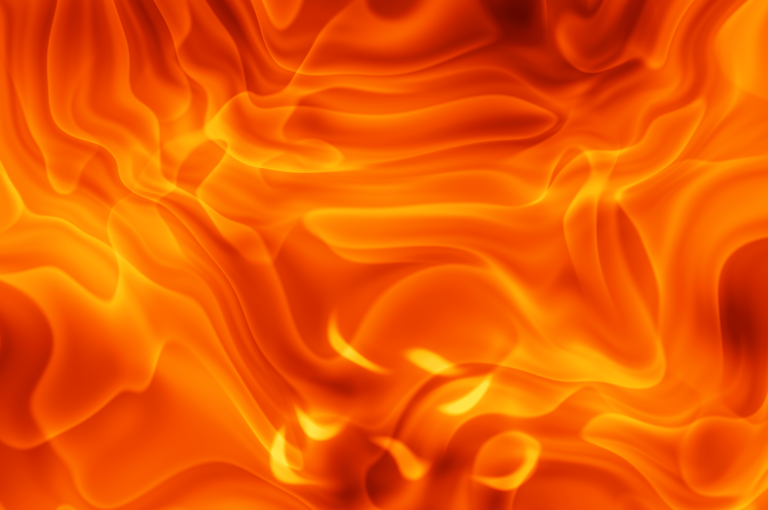
This texture is drawn by a Shadertoy shader. Its source:

```glsl
// Close view of a roaring fire: soft orange sheets, curved streaks, yellow tongues and dark red gaps.

const float TAU = 6.2831853;

vec2 hash2(vec2 cell) {
    vec3 a = fract(cell.xyx * vec3(0.1031, 0.1030, 0.0973));
    a += dot(a, a.yzx + 33.33);
    return fract((a.xx + a.yz) * a.zy);
}

float cornerSlope(vec2 cell, vec2 offset) {
    float angle = TAU * hash2(cell).x;
    return dot(vec2(cos(angle), sin(angle)), offset);
}

// Gradient noise, centred on zero
float noise(vec2 p) {
    vec2 i = floor(p), f = fract(p);
    vec2 u = f * f * f * (f * (f * 6.0 - 15.0) + 10.0);
    vec2 e = vec2(0.0, 1.0);
    float low = mix(cornerSlope(i, f), cornerSlope(i + e.yx, f - e.yx), u.x);
    float high = mix(cornerSlope(i + e.xy, f - e.xy), cornerSlope(i + e.yy, f - e.yy), u.x);
    return mix(low, high, u.y);
}

float fbm(vec2 p, int octaves) {
    float sum = 0.0, gain = 1.0;
    for (int i = 0; i < octaves; i++) {
        sum += gain * noise(p);
        p = mat2(1.6, 1.2, -1.2, 1.6) * p + 11.7;
        gain *= 0.5;
    }
    return sum;
}

vec2 swirl(vec2 p, float scale, float amount) {
    return p + amount * vec2(noise(p * scale + 3.1), noise(p * scale + 27.4));
}

float blob(vec2 p, vec2 center, vec2 radius) {
    vec2 d = (p - center) / radius;
    return exp(-dot(d, d));
}

// Flame sheet: crisp on one side, fading out on the other
float sheet(float n, float falloff) {
    return smoothstep(-0.035, 0.025, n) * exp(-falloff * max(n, 0.0));
}

float filament(float n, float sharpness) {
    return exp(-sharpness * sqrt(n * n + 0.0003));
}

// Large dark gaps and glowing masses
float broadHeat(vec2 p) {
    float gaps = 1.6 * blob(p, vec2(1.10, 0.93), vec2(0.30, 0.17))
               + 1.3 * blob(p, vec2(0.13, 0.23), vec2(0.25, 0.13))
               + 1.6 * blob(p, vec2(1.46, 0.42), vec2(0.12, 0.10))
               + 1.8 * blob(p, vec2(0.80, 0.04), vec2(0.12, 0.07))
               + 0.7 * blob(p, vec2(0.20, 0.96), vec2(0.40, 0.12));
    float masses = 0.7 * blob(p, vec2(0.40, 0.60), vec2(0.40, 0.25))
                 + 0.9 * blob(p, vec2(1.20, 0.28), vec2(0.25, 0.30))
                 + 0.7 * blob(p, vec2(1.40, 0.70), vec2(0.20, 0.20));
    return masses - gaps;
}

// Small yellow tongues scattered low in the fire
float tongues(vec2 p) {
    float heat = 0.0;
    for (int i = 0; i < 7; i++) {
        float k = float(i);
        vec2 h = hash2(vec2(k, 5.0));
        vec2 d = p - vec2(0.55 + 0.075 * k, 0.05 + 0.29 * h.x);
        float tilt = (h.y - 0.4) * 2.0;
        d = mat2(cos(tilt), sin(tilt), -sin(tilt), cos(tilt)) * d;
        d.y -= 6.0 * d.x * d.x;
        float reach = length(d / vec2(0.060, 0.020));
        heat += smoothstep(1.25, 0.55, reach) + 0.35 * exp(-0.4 * reach * reach);
    }
    return heat;
}

vec3 fireColor(float heat) {
    vec3 c = mix(vec3(0.38, 0.03, 0.00), vec3(0.58, 0.07, 0.00), smoothstep(-3.1, -2.0, heat));
    c = mix(c, vec3(0.80, 0.15, 0.00), clamp((heat + 2.00) / 0.83, 0.0, 1.0));
    c = mix(c, vec3(0.95, 0.29, 0.00), clamp((heat + 1.17) / 0.81, 0.0, 1.0));
    c = mix(c, vec3(0.99, 0.42, 0.00), clamp((heat + 0.36) / 0.71, 0.0, 1.0));
    c = mix(c, vec3(1.00, 0.56, 0.01), clamp((heat - 0.35) / 0.62, 0.0, 1.0));
    c = mix(c, vec3(1.00, 0.72, 0.04), clamp((heat - 0.97) / 0.78, 0.0, 1.0));
    return mix(c, vec3(1.00, 0.88, 0.27), smoothstep(1.75, 3.3, heat));
}

void mainImage(out vec4 fragColor, in vec2 fragCoord) {
    vec2 p = fragCoord / iResolution.y;

    // Flow coordinates: streaks sag in the middle and climb to both sides
    vec2 w = swirl(swirl(p, 2.3, 0.26), 5.5, 0.07);
    float sag = mix(0.25, 1.0, p.y) * (w.x - 0.85) * (w.x - 0.85);
    vec2 flow = vec2(w.x, w.y - sag);

    // Soft body of the fire
    float heat = broadHeat(swirl(p, 3.0, 0.15));
    heat += 1.9 * fbm(flow * vec2(2.2, 4.2) + 4.0, 3);
    heat += 0.9 * fbm(flow * vec2(4.0, 17.0) + 19.0, 2);

    // Overlapping sheets and thin bright edges
    float cover = smoothstep(-0.25, 0.25, noise(p * 3.0 + 8.0));
    heat += 1.0 * sheet(noise(flow * vec2(2.4, 6.0) + 31.0), 6.0) - 0.2;
    heat += 1.3 * cover * sheet(-noise(w * vec2(5.5, 4.5) + 47.0), 8.0) - 0.13;
    heat += 0.9 * (1.0 - cover) * filament(noise(flow * vec2(2.0, 5.0) + 63.0), 22.0) - 0.08;

    heat += 1.9 * tongues(swirl(p, 7.0, 0.07)) - 0.05;
    fragColor = vec4(fireColor(heat), 1.0);
}
```
